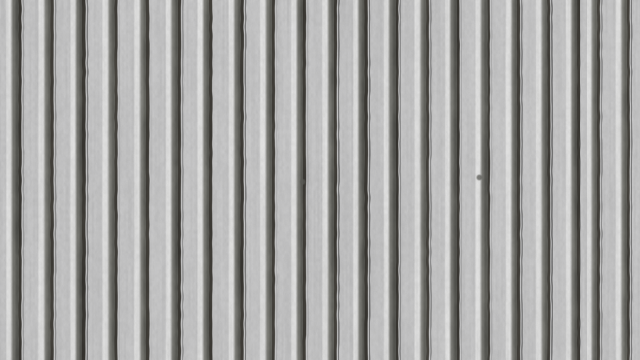
A Shadertoy shader for this texture:

```glsl
#define RIBS 19.95
#define RIB_OFFSET 1.662
#define RIB_CROWDING 0.00217
#define NARROW_RIB_AT 0.906
#define FLAT_COLOR vec3(0.75, 0.75, 0.752)
#define LIT_COLOR vec3(0.85, 0.85, 0.848)
#define SHADE_COLOR vec3(0.46, 0.46, 0.44)
#define DEEP_COLOR vec3(0.35, 0.35, 0.33)
#define GROOVE_COLOR vec3(0.24, 0.23, 0.21)
#define GRAIN 0.045
#define GRIME 0.28
#define SPOTS 2

float hash(vec2 p) {
    return fract(sin(dot(p, vec2(127.1, 311.7))) * 43758.5453);
}

float noise(vec2 p) {
    vec2 cell = floor(p);
    vec2 w = fract(p);
    w = w * w * (3.0 - 2.0 * w);
    float low = mix(hash(cell), hash(cell + vec2(1.0, 0.0)), w.x);
    float high = mix(hash(cell + vec2(0.0, 1.0)), hash(cell + 1.0), w.x);
    return mix(low, high, w.y);
}

float fbm(vec2 p) {
    float sum = 0.0;
    float amplitude = 0.5;
    for (int i = 0; i < 4; i++) {
        sum += amplitude * noise(p);
        p = p * 2.03 + 17.3;
        amplitude *= 0.5;
    }
    return sum;
}

// Rib count from the left: spacing tightens rightwards, with one narrow rib
float ribCoordinate(float x) {
    float t = x * RIBS - RIB_OFFSET;
    return t + RIB_CROWDING * t * t + 0.34 * clamp((x - NARROW_RIB_AT) / 0.013, 0.0, 1.0);
}

void mainImage(out vec4 fragColor, in vec2 fragCoord) {
    vec2 uv = fragCoord / iResolution.xy;
    vec2 p = vec2(uv.x * iResolution.x / iResolution.y, uv.y);
    float soft = 0.5 * RIBS / iResolution.x;

    // Each cell is cut inside the flat face, so the groove stays whole
    float k = ribCoordinate(uv.x) - 0.25;
    float id = floor(k);
    float f = fract(k) + 0.25;
    float vary = hash(vec2(id, 3.0));
    float wobble = 0.02 * (noise(vec2(id * 7.0, uv.y * 40.0)) - 0.5);

    // Profile: flat face, lit bevel, shaded side, dark groove
    float shadeStart = 0.66 + 0.03 * (vary - 0.5);
    float grooveStart = 0.92 + 0.04 * (hash(vec2(id, 9.0)) - 0.5) + wobble;
    float flatStart = 1.01 + wobble;
    float backToFlat = smoothstep(flatStart - soft - 0.01, flatStart + soft + 0.01, f);
    vec3 color = mix(FLAT_COLOR, LIT_COLOR, smoothstep(0.50, 0.57, f));
    color = mix(color, SHADE_COLOR, smoothstep(shadeStart, shadeStart + 0.12, f));
    color = mix(color, DEEP_COLOR, smoothstep(0.77, 0.88, f));
    color = mix(color, GROOVE_COLOR, smoothstep(grooveStart - soft, grooveStart + soft, f));

    // Grime gathers on the shaded side
    float shaded = smoothstep(0.68, 0.85, f) * (1.0 - backToFlat);
    float stain = fbm(vec2(p.x * 40.0, p.y * 14.0)) - 0.47;
    color *= 1.0 + shaded * (GRIME * stain + 0.16 * (vary - 0.5));
    color = mix(color, FLAT_COLOR, backToFlat);

    // Thin seam beside the groove, stronger on some ribs
    float seam = 1.0 - smoothstep(0.01, 0.02 + soft, abs(f - 1.07 - wobble));
    color *= 1.0 - seam * 0.4 * hash(vec2(id, 5.0));

    // Vertical brush streaks and fine grain
    float streak = noise(vec2(p.x * 190.0, p.y * 5.0)) - 0.5;
    float grain = fbm(p * vec2(150.0, 90.0)) - 0.47;
    color *= 1.0 + GRAIN * (streak + 1.5 * grain);
    color *= 1.0 + 0.04 * (fbm(p * 3.0) - 0.47);

    // Small dirt spots at mid height
    for (int i = 0; i < SPOTS; i++) {
        float n = float(i);
        vec2 center = vec2(0.473 + 0.276 * n, 0.495 + 0.012 * n);
        vec2 d = (uv - center) * vec2(iResolution.x / iResolution.y, 1.0);
        float spot = 1.0 - smoothstep(0.004, 0.011, length(d));
        color = mix(color, DEEP_COLOR, 0.75 * spot);
    }

    fragColor = vec4(clamp(color, 0.0, 1.0), 1.0);
}
```
